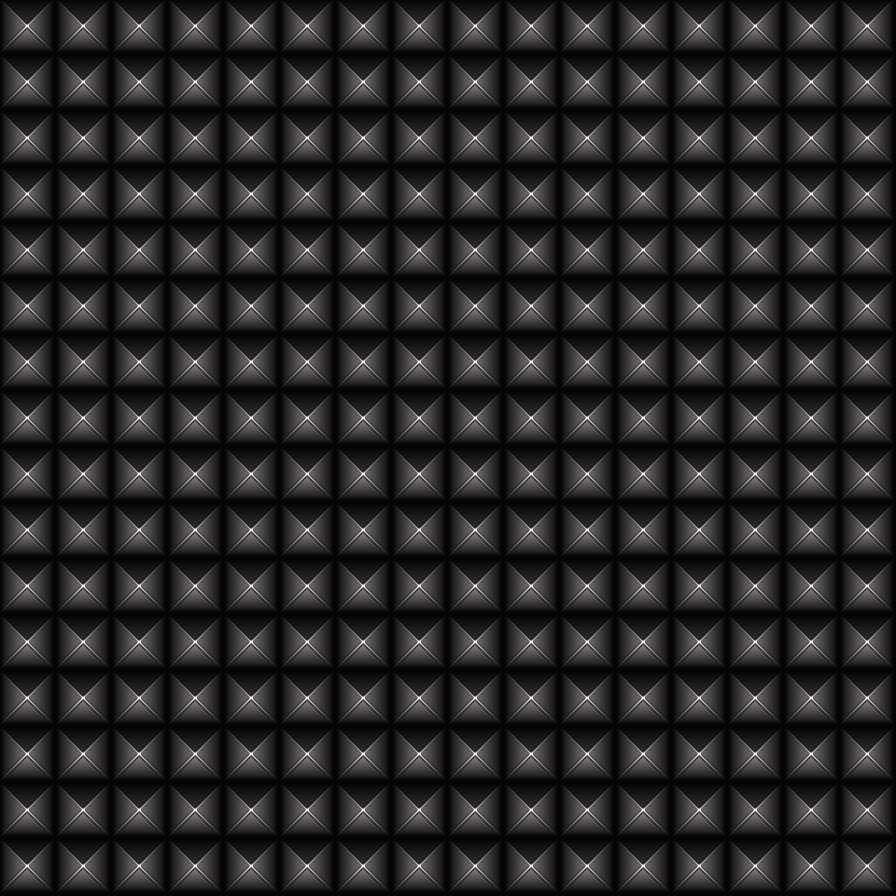
A WebGL 2 fragment shader for this pattern:

```glsl
#version 300 es
precision highp float;
// Grid of dark leather-like pyramid studs with thin glinting ridges and black seams.

uniform vec2 u_resolution;
out vec4 outColor;

const float REPEATS = 16.0;                 // studs across and down
const vec2 APEX = vec2(0.486, 0.538);       // peak position inside a cell
const vec3 TINT = vec3(1.0, 0.95, 0.98);    // faint warm grey
const vec3 SEAM_COLOR = vec3(0.012, 0.011, 0.012);
const float TOP_LIGHT = 0.19;               // face brightness at the peak
const float SIDE_LIGHT = 0.50;
const float BOTTOM_LIGHT = 0.56;
const float SEAM_START = 0.80;              // where faces sink into the seam
const float RIDGE_HALF_WIDTH = 0.010;
const float GROOVE_HALF_WIDTH = 0.011;
const float GROOVE_OFFSET = 0.027;
const float RIDGE_LIGHT = 0.46;
const float GROOVE_DEPTH = 0.60;
const float PEAK_RADIUS = 0.032;

// Box-filtered coverage of the half plane d > 0.
float coverage(float d, float pixel) {
    return clamp(d / pixel + 0.5, 0.0, 1.0);
}

// Filtered line of the given half width, centred on d = 0.
float line(float d, float halfWidth, float pixel) {
    return coverage(d + halfWidth, pixel) - coverage(d - halfWidth, pixel);
}

void main() {
    vec2 uv = gl_FragCoord.xy / u_resolution;
    float pixel = REPEATS / min(u_resolution.x, u_resolution.y);

    // Cell coordinates with the peak at zero and seams at +-0.5.
    vec2 p = fract(uv * REPEATS - APEX + 0.5) - 0.5;
    vec2 a = abs(p);
    float slope = 2.0 * max(a.x, a.y);
    float ridgeDist = (a.x - a.y) * 0.70711;   // positive on the side faces
    float lower = coverage(-p.y, pixel);

    // Four faces, lit from below and darkening toward the seams.
    float verticalFace = mix(TOP_LIGHT, BOTTOM_LIGHT, lower);
    float sideFace = SIDE_LIGHT * (1.0 - 0.08 * smoothstep(-0.2, 0.2, p.x));
    float face = mix(verticalFace, sideFace, coverage(ridgeDist, pixel));
    float light = face * (1.0 - slope);
    light *= 1.0 - 0.6 * smoothstep(SEAM_START, 0.97, slope);

    // Fine grooves flank each ridge, deeper on the lower pair.
    float fade = 1.0 - smoothstep(0.55, 0.95, slope);
    float groove = line(ridgeDist + GROOVE_OFFSET, GROOVE_HALF_WIDTH, pixel)
                 + 0.5 * line(ridgeDist - GROOVE_OFFSET, GROOVE_HALF_WIDTH, pixel);
    light *= 1.0 - GROOVE_DEPTH * mix(0.45, 1.0, lower) * fade * min(groove, 1.0);

    // Glinting ridges and the small bright peak.
    float ridge = line(ridgeDist, RIDGE_HALF_WIDTH, pixel);
    float glint = pow(1.0 - slope, 1.3);
    light += RIDGE_LIGHT * ridge * glint;
    light += 0.25 * coverage(PEAK_RADIUS - length(p), pixel);

    outColor = vec4(min(SEAM_COLOR + TINT * light, 1.0), 1.0);
}
```
